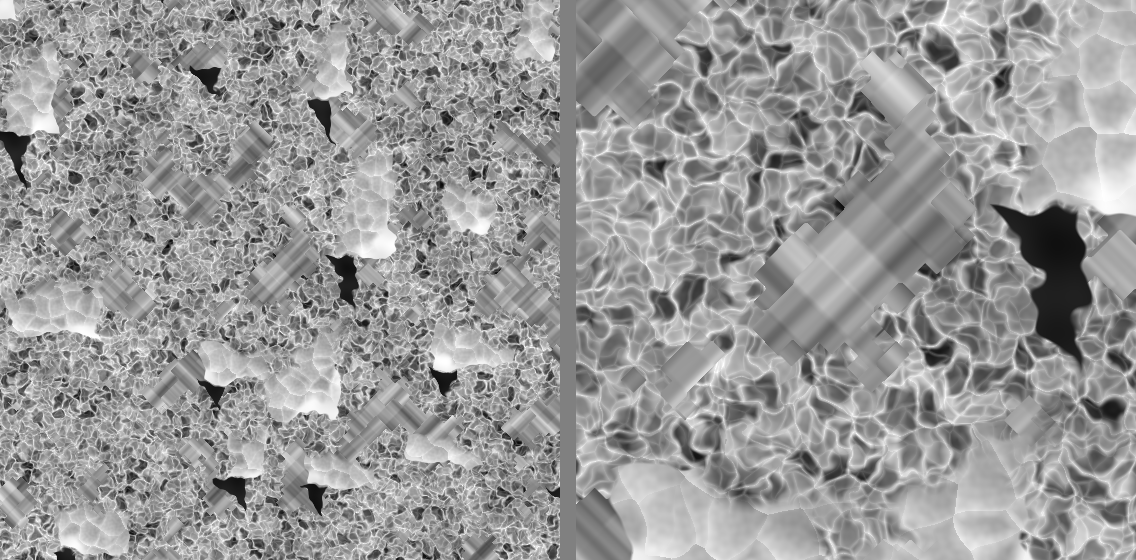
Left: the whole. Right: its middle third, enlarged.
Reproduce this texture procedurally as a three.js fragment shader.

```glsl
// Grey porous foam: warped cellular pores with pale walls, broken by diagonal
// streaked facets, pale crusts with one bright torn rim, and a few black shards.
// Cells come from a Voronoi search; all other irregularity is gradient noise.

varying vec2 vUv;

const float PORE_SCALE = 56.0;     // pores across the canvas
const float FINE_SCALE = 105.0;    // small pores inside the foam
const float CRUST_PORE_SCALE = 36.0;
const float CRUST_GRID = 4.0;      // scatter grid of crusts and shards
const float CRUST_CHANCE = 0.62;
const float SHARD_CHANCE = 0.55;
const float FACET_SCALE = 10.0;    // facet groups across the canvas
const float FACET_LEVEL = 0.20;    // higher leaves fewer facets
const float STREAK_SCALE = 60.0;
const float EDGE = 0.0015;         // half width of smoothed edges
const float FOAM_TONE = 0.585;
const float FACET_TONE = 0.58;
const float CRUST_TONE = 0.73;
const float RIM_TONE = 0.93;
const float SHARD_TONE = 0.11;

vec2 hash2(vec2 p) {
  vec3 q = fract(p.xyx * vec3(0.1031, 0.1030, 0.0973));
  q += dot(q, q.yzx + 33.33);
  return fract((q.xx + q.yz) * q.zy);
}

float corner(vec2 cell, vec2 offset) {
  float angle = 6.2832 * hash2(cell).x;
  return dot(vec2(cos(angle), sin(angle)), offset);
}

// Gradient noise, about -0.7 to 0.7
float noise(vec2 p) {
  vec2 i = floor(p), f = fract(p);
  vec2 u = f * f * f * (f * (f * 6.0 - 15.0) + 10.0);
  vec2 e = vec2(1.0, 0.0);
  return mix(mix(corner(i, f), corner(i + e, f - e), u.x),
             mix(corner(i + e.yx, f - e.yx), corner(i + 1.0, f - 1.0), u.x), u.y);
}

vec2 noise2(vec2 p) { return vec2(noise(p), noise(p + 37.4)); }

// Voronoi pores: x = distance from the wall, y = pore depth, z = side lighting
vec3 pores(vec2 p) {
  vec2 base = floor(p), nearest = vec2(0.0), id = vec2(0.0);
  float d1 = 8.0, d2 = 8.0;
  for (int j = -1; j <= 1; j++)
    for (int i = -1; i <= 1; i++) {
      vec2 cell = base + vec2(float(i), float(j));
      vec2 r = cell + hash2(cell) - p;
      float d = length(r);
      if (d < d1) { d2 = d1; d1 = d; nearest = r; id = cell; }
      else d2 = min(d2, d);
    }
  return vec3(d2 - d1, hash2(id + 71.0).y, dot(nearest, vec2(0.6, 0.8)));
}

float foam(vec2 p, float grain) {
  vec2 warp = 0.014 * noise2(p * 34.0) + 0.006 * noise2(p * 95.0);
  vec3 big = pores((p + warp) * PORE_SCALE);
  vec3 small = pores((p + warp * 0.7) * FINE_SCALE + 19.0);
  float tone = FOAM_TONE + 0.20 * exp(-7.0 * big.x) + 0.10 * exp(-6.0 * small.x);
  tone -= 0.36 * big.y * big.y * smoothstep(0.06, 0.42, big.x);
  tone -= 0.14 * small.y * smoothstep(0.1, 0.5, small.x);
  return tone + 0.08 * big.z + 0.14 * noise(p * 7.0) + 0.18 * noise(p * 28.0) + grain;
}

// Staircase with softened risers
vec2 stepped(vec2 p) { return floor(p) + smoothstep(0.8, 1.0, fract(p)); }

float streak(float across, float along) {
  float bands = noise(vec2(across * STREAK_SCALE, along * 4.0));
  float fine = noise(vec2(across * STREAK_SCALE * 2.7, along * 6.0 + 5.0));
  return FACET_TONE + 0.34 * bands + 0.13 * fine;
}

// Diagonal facets: x = tone, y = coverage
vec2 facets(vec2 p) {
  vec2 r = vec2(p.x + p.y, p.x - p.y) * 0.7071;
  vec2 blocks = stepped(r * 44.0) / 44.0;
  float turn = smoothstep(-0.012, 0.012, noise(blocks * 15.0 + 3.7));
  float tone = mix(streak(r.x, r.y), streak(r.y + 7.0, r.x), turn);
  tone += 0.26 * noise(blocks * 19.0 + 8.3);
  vec2 teeth = stepped(r * 90.0) / 90.0;
  float field = noise(teeth * FACET_SCALE + 21.6) + 0.22 * noise(teeth * 37.0);
  return vec2(tone, smoothstep(-0.012, 0.012, field - FACET_LEVEL));
}

void main() {
  vec2 p = vUv;
  float grain = 0.05 * noise(p * 190.0);
  float tone = foam(p, grain);
  vec2 facet = facets(p);
  tone = mix(tone, facet.x, facet.y);

  // Crust surface shared by all crusts
  vec2 torn = p + 0.022 * noise2(p * 18.0) + 0.009 * noise2(p * 60.0);
  vec3 pit = pores((p + 0.012 * noise2(p * 30.0)) * CRUST_PORE_SCALE + 53.0);
  float crust = CRUST_TONE + 0.07 * exp(-6.0 * pit.x) + 0.12 * pit.z + 0.14 * noise(p * 30.0);
  crust += grain - 0.13 * pit.y * pit.y * smoothstep(0.1, 0.5, pit.x);
  float ragged = noise(p * 24.0 + 11.0);

  // Scattered crusts and the shards hanging below them
  vec2 base = floor(p * CRUST_GRID);
  for (int j = -1; j <= 1; j++)
    for (int i = -1; i <= 1; i++) {
      vec2 cell = base + vec2(float(i), float(j));
      vec2 chance = hash2(cell + 5.0), shape = hash2(cell + 43.0);
      vec2 local = torn - (cell + 0.15 + 0.7 * hash2(cell + 90.0)) / CRUST_GRID;
      vec2 size = mix(vec2(0.028), vec2(0.092), shape);
      vec2 box = abs(local) - size;
      vec2 lean = normalize(vec2(shape.y - 0.4, -0.5));
      float slope = dot(local / size, lean);
      float cover = 1.0 - smoothstep(-EDGE, EDGE, max(box.x, box.y));
      cover *= smoothstep(-0.8, -0.2, slope + ragged) * step(chance.x, CRUST_CHANCE);
      float rim = smoothstep(0.55, 1.0, slope + 0.6 * ragged);
      float lit = mix(crust + 0.07 * slope, RIM_TONE + 0.15 * ragged, rim);
      tone = mix(tone, lit, cover);

      vec2 tip = local + vec2(size.x * 0.7, size.y + 0.015);
      float reach = 0.03 + 0.06 * shape.y;
      float width = 0.022 * (1.0 + tip.y / reach);
      float shard = max(abs(tip.x + 0.3 * tip.y) - width, tip.y - 0.012);
      float dark = 1.0 - smoothstep(-EDGE, EDGE, shard);
      tone = mix(tone, SHARD_TONE + 0.1 * ragged, dark * step(chance.y, SHARD_CHANCE));
    }

  gl_FragColor = vec4(vec3(clamp(tone, 0.0, 1.0)), 1.0);
}
```
